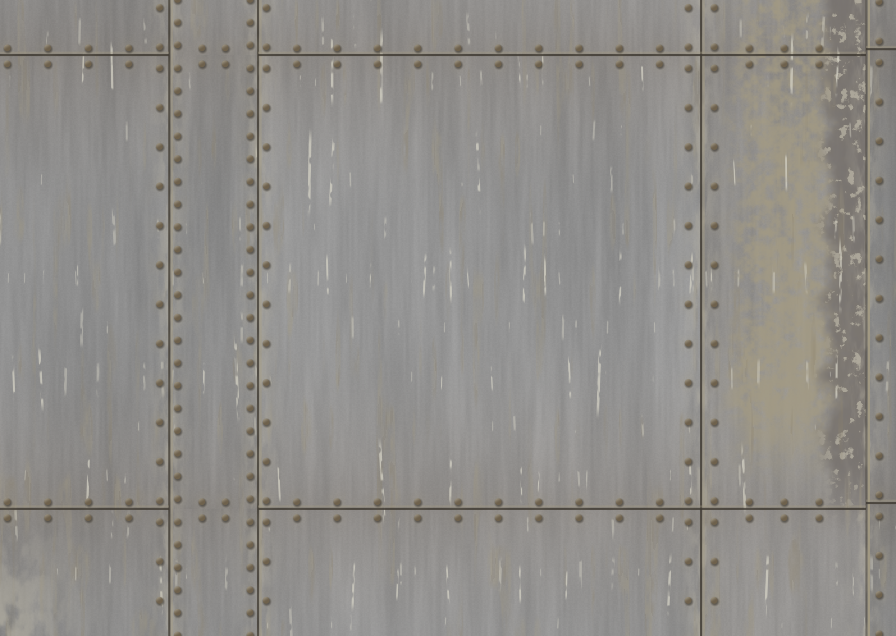
Reproduce this texture procedurally as a WebGL 2 fragment shader.

```glsl
#version 300 es
precision highp float;
// Weathered grey steel plating: sheets divided by seams and lined with rivets.
// Stretched noise makes the streaks, hashed cells the scratches, and rivets
// repeat along each seam. Lengths are fractions of the canvas width.
#define SHEET_HEIGHT 0.5065
#define SEAM_TOP 0.6484
#define SEAM_WIDTH 0.0012
#define RIVET_RADIUS 0.0044
#define RIVET_START 0.0143
#define STREAK_DEPTH 0.085
#define SCRATCH_CHANCE 0.24
#define WEAR 0.75

uniform vec2 u_resolution;
out vec4 outColor;

const vec3 STEEL = vec3(0.575, 0.568, 0.560);
const vec3 PALE = vec3(0.74, 0.72, 0.66);
const vec3 TAN = vec3(0.64, 0.605, 0.51);
const vec3 RUST = vec3(0.43, 0.38, 0.30);
const vec3 GAP = vec3(0.25, 0.23, 0.20);

// Vertical seams, sheet tones, and rivet columns as (x, pitch, count)
const float SEAMS[4] = float[4](0.189, 0.288, 0.7825, 0.967);
const float TONES[5] = float[5](-0.027, -0.022, 0.008, 0.005, -0.045);
const vec3 COLUMNS[7] = vec3[7](
  vec3(0.178, 0.0439, 12.0), vec3(0.198, 0.0253, 20.0), vec3(0.279, 0.0253, 20.0),
  vec3(0.297, 0.0439, 12.0), vec3(0.768, 0.0439, 12.0), vec3(0.797, 0.0439, 12.0),
  vec3(0.981, 0.0439, 12.0));
// Rivet rows as (first x, pitch, count)
const vec3 ROWS[4] = vec3[4](
  vec3(0.008, 0.0452, 4.0), vec3(0.2253, 0.0260, 2.0),
  vec3(0.331, 0.0450, 10.0), vec3(0.836, 0.0390, 3.0));

float hash(vec2 p) {
  vec3 q = fract(vec3(p.xyx) * 0.1031);
  q += dot(q, q.yzx + 33.33);
  return fract((q.x + q.y) * q.z);
}

float noise(vec2 p) {
  vec2 i = floor(p), f = fract(p);
  f = f * f * (3.0 - 2.0 * f);
  return mix(mix(hash(i), hash(i + vec2(1, 0)), f.x),
             mix(hash(i + vec2(0, 1)), hash(i + vec2(1, 1)), f.x), f.y);
}

float fbm(vec2 p) {
  float sum = 0.0, amp = 0.53;
  for (int i = 0; i < 4; i++) {
    sum += amp * noise(p);
    p = p * 2.03 + 17.3;
    amp *= 0.5;
  }
  return sum;
}

float line(float d, float halfWidth) {
  float aa = 0.6 / u_resolution.x;
  return 1.0 - smoothstep(halfWidth - aa, halfWidth + aa, abs(d));
}

// Domed head lit from the upper left, with a stain and a soft shadow
vec3 addRivet(vec3 col, vec2 d) {
  float stain = exp(-dot(d, d) / 0.00009);
  col = mix(col, TAN, 0.16 * stain);
  vec2 s = d - vec2(0.0008, -0.0014);
  col = mix(col, GAP, 0.65 * (1.0 - smoothstep(0.0025, 0.0062, length(s))));
  float light = dot(d, vec2(-0.5, 0.86)) / RIVET_RADIUS;
  vec3 head = mix(RUST, PALE, smoothstep(-0.3, 1.2, light) * 0.65);
  return mix(col, head, line(length(d), RIVET_RADIUS * 0.85));
}

// One slanted, broken vertical scratch in some cells of a grid
float scratches(vec2 p, vec2 cell, float seed) {
  vec2 id = floor(p / cell), f = (fract(p / cell) - 0.5) * cell;
  float r = hash(id + seed), s = hash(id + seed + 41.0);
  float x = f.x - (s - 0.5) * cell.x * 0.6 - f.y * (r * 8.0 - 1.0) * 0.06;
  float reach = cell.y * mix(0.12, 0.46, s * s);
  float body = line(x, 0.0011 * (0.4 + s)) * (1.0 - smoothstep(reach * 0.6, reach, abs(f.y)));
  return body * step(r, SCRATCH_CHANCE) * smoothstep(0.25, 0.6, noise(p * vec2(300, 130)));
}

void main() {
  vec2 p = gl_FragCoord.xy / u_resolution.x;
  int sheet = 0;
  for (int i = 0; i < 4; i++) sheet += int(step(SEAMS[i], p.x));
  float drop = SEAM_TOP + (sheet == 4 ? 0.0065 : 0.0) - p.y;
  float below = mod(drop, SHEET_HEIGHT);
  float fromSeam = below > 0.5 * SHEET_HEIGHT ? below - SHEET_HEIGHT : below;

  // Sheet tone, broad clouds and rain streaks
  float broad = fbm(p * vec2(9, 4) + float(sheet) * 7.0);
  float streak = fbm(vec2(p.x * 75.0, p.y * 5.0 + floor(drop / SHEET_HEIGHT) * 9.0));
  float fine = noise(p * vec2(330, 24));
  vec3 col = STEEL + TONES[sheet] + (broad - 0.5) * 0.07;
  col += (streak - 0.5) * STREAK_DEPTH + (fine - 0.5) * 0.025 + (hash(floor(p * 700.0)) - 0.5) * 0.014;
  col += vec3(-0.007, 0.0, 0.008) * smoothstep(0.0, 0.2, abs(fromSeam)) * (sheet == 3 ? 0.0 : 1.0);
  col -= vec3(0.030, 0.036, 0.040) * exp(-abs(fromSeam) / 0.05) * (0.5 + streak);

  // Tan oxide and a dark flaking band on the narrow right-hand sheet
  if (sheet == 3) {
    float grain = fbm(p * 120.0), edge = p.x + (fbm(p * 35.0) - 0.5) * 0.03;
    float oxide = smoothstep(0.80, 0.84, edge) * smoothstep(0.14, 0.27, p.y) * smoothstep(0.25, 0.65, grain * 0.6 + broad * 0.4);
    col = mix(col, TAN, oxide * 0.8);
    float band = smoothstep(0.910, 0.935, edge) * smoothstep(0.10, 0.20, p.y);
    col = mix(col, vec3(0.46, 0.44, 0.425), band * 0.85);
    col = mix(col, PALE, band * smoothstep(0.60, 0.72, grain) * 0.7);
  }

  // Pale smudges, tan runs and scratches
  float corner = exp(-dot(p / vec2(0.07, 0.10), p / vec2(0.07, 0.10)));
  col = mix(col, PALE, corner * smoothstep(0.3, 0.7, fbm(p * vec2(70, 40))) * 0.6);
  float run = smoothstep(0.70, 0.88, noise(p * vec2(130, 13))) * noise(p * vec2(350, 70));
  col = mix(col, mix(TAN, RUST, step(0.55, fine) * 0.4), run * 0.40);
  float marks = scratches(p, vec2(0.027, 0.115), 3.0) + 0.6 * scratches(p + 0.013, vec2(0.018, 0.055), 19.0);
  col = mix(col, vec3(0.83, 0.82, 0.77), min(marks, 1.0) * 0.75);

  // Seams: rubbed edges, dark gap, bright lip
  float rub = smoothstep(0.35, 0.75, fbm(p * vec2(150, 45)));
  for (int i = 0; i < 4; i++) {
    float d = p.x - SEAMS[i];
    col = mix(col, PALE, WEAR * rub * exp(-abs(d) / 0.011) * 0.7);
    col = mix(col, TAN, line(d - 0.0026, 0.0014) * (i == 3 ? 0.9 : 0.45));
    col = mix(col, GAP, line(d, SEAM_WIDTH) * (i == 3 ? 0.5 : 0.85));
  }
  if (sheet != 1) {
    col = mix(col, TAN, line(fromSeam + 0.0026, 0.0012) * 0.5 * WEAR);
    col = mix(col, GAP, line(fromSeam, SEAM_WIDTH) * 0.85);
  }

  // Rivets down the vertical seams, then along both sides of the horizontal ones
  for (int i = 0; i < 7; i++) {
    vec3 c = COLUMNS[i];
    float k = clamp(round((below - RIVET_START) / c.y), 0.0, c.z - 1.0);
    col = addRivet(col, vec2(p.x - c.x, RIVET_START + k * c.y - below));
  }
  for (int i = 0; i < 4; i++) {
    vec3 r = ROWS[i];
    float k = clamp(round((p.x - r.x) / r.y), 0.0, r.z - 1.0);
    float side = fromSeam > 0.0 ? 0.0098 : -0.0080;
    col = addRivet(col, vec2(p.x - r.x - k * r.y, side - fromSeam));
  }
  outColor = vec4(clamp(col, 0.0, 1.0), 1.0);
}
```
